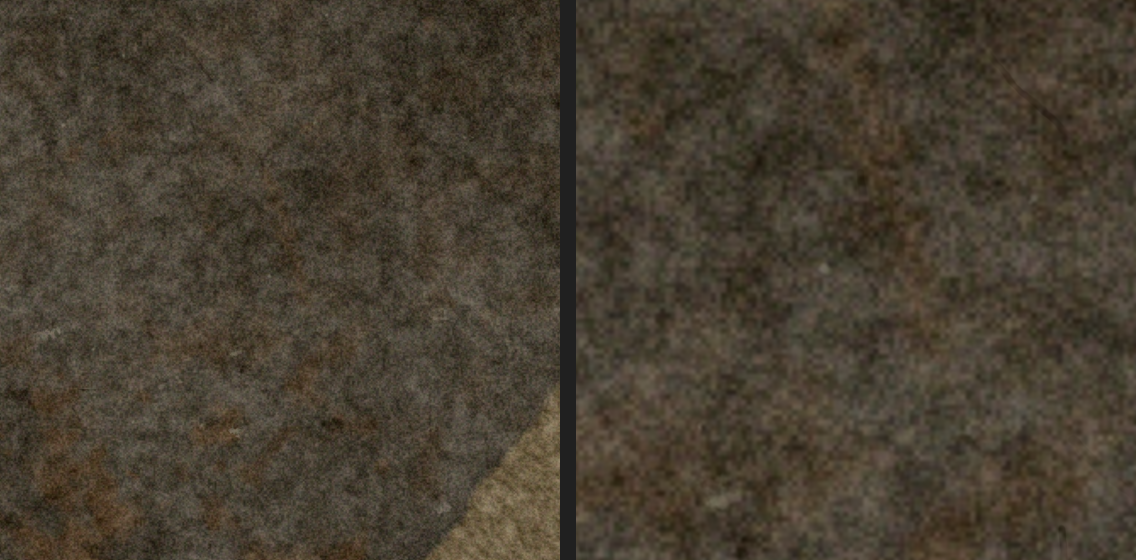
Left, the full canvas; right, a detail of the centre.
This texture is drawn by a WebGL 2 fragment shader. Its source:

```glsl
#version 300 es
precision highp float;
// Weathered dark stone: fine grain, rust stains, pits, scratches and a pale worn corner.

uniform vec2 u_resolution;
out vec4 outColor;

const vec3 STONE = vec3(0.277, 0.250, 0.202);
const vec3 PALE_STONE = vec3(0.430, 0.372, 0.270);
const vec3 RUST = vec3(0.350, 0.225, 0.110);
const vec3 PIT = vec3(0.120, 0.085, 0.040);
const vec3 CHALK = vec3(0.520, 0.490, 0.430);
const float GRAIN = 0.105;
const float MOTTLE = 0.20;
const float CLOUDS = 0.13;
const float TINT_GRAIN = 0.035;
const int SCRATCHES = 34;
const vec2 CORNER_FOOT = vec2(0.765, 0.0);
const vec2 CORNER_NORMAL = vec2(0.814, -0.581);

vec3 hash(vec2 cell, float seed) {
    uvec3 v = uvec3(ivec3(vec3(cell, seed)) + 4096);
    v = v * 1664525u + 1013904223u;
    v.x += v.y * v.z; v.y += v.z * v.x; v.z += v.x * v.y;
    v ^= v >> 16u;
    v.x += v.y * v.z; v.y += v.z * v.x; v.z += v.x * v.y;
    return vec3(v >> 8u) / 16777216.0;
}

vec3 noise3(vec2 p, float seed) {
    vec2 i = floor(p), f = fract(p);
    f = f * f * (3.0 - 2.0 * f);
    vec3 low = mix(hash(i, seed), hash(i + vec2(1, 0), seed), f.x);
    vec3 high = mix(hash(i + vec2(0, 1), seed), hash(i + vec2(1, 1), seed), f.x);
    return mix(low, high, f.y);
}

float fbm(vec2 p, float seed) {
    float sum = 0.0, weight = 0.533;
    for (int i = 0; i < 4; i++) {
        sum += weight * noise3(p, seed + float(i)).x;
        p = mat2(1.6, 1.2, -1.2, 1.6) * p;
        weight *= 0.5;
    }
    return sum;
}

float segmentDistance(vec2 p, vec2 a, vec2 b) {
    vec2 ab = b - a;
    return length(p - a - ab * clamp(dot(p - a, ab) / dot(ab, ab), 0.0, 1.0));
}

// Coverage of randomly placed blobs; radius and edge are in canvas units.
float scatter(vec2 p, float cells, float density, vec2 radius, vec2 stretch, float edge, float seed) {
    vec2 home = floor(p * cells);
    float cover = 0.0;
    for (int y = -1; y <= 1; y++)
    for (int x = -1; x <= 1; x++) {
        vec2 cell = home + vec2(x, y);
        vec3 place = hash(cell, seed), look = hash(cell, seed + 1.0);
        float r = mix(radius.x, radius.y, look.x * look.x);
        float d = length((p - (cell + place.xy) / cells) / stretch) - r;
        float present = step(place.z, density) * mix(0.4, 1.0, look.y);
        cover = max(cover, present * (1.0 - smoothstep(-edge, edge, d)));
    }
    return cover;
}

// Broken hairlines, mostly steep and falling to the right.
float scratches(vec2 p, float pixel) {
    float cover = 0.0;
    for (int i = 0; i < SCRATCHES; i++) {
        vec3 place = hash(vec2(i, 7), 50.0), look = hash(vec2(i, 9), 51.0);
        float angle = mix(-1.65, -0.75, look.x);
        vec2 a = place.xy * vec2(1.0, 0.85) + vec2(0.0, 0.2);
        vec2 b = a + vec2(cos(angle), sin(angle)) * mix(0.03, 0.15, look.y);
        float width = mix(0.0008, 0.0028, look.z);
        float line = 1.0 - smoothstep(width - pixel, width + 1.5 * pixel, segmentDistance(p, a, b));
        cover = max(cover, line * mix(0.3, 1.0, place.z));
    }
    return cover * smoothstep(0.32, 0.62, fbm(p * 30.0, 55.0));
}

void main() {
    vec2 p = gl_FragCoord.xy / u_resolution.y;
    float pixel = 1.0 / u_resolution.y;
    vec2 wobble = vec2(fbm(p * 55.0, 10.0), fbm(p * 55.0, 20.0)) - 0.5;
    vec2 q = p + wobble * 0.035;

    // Broad tone, darker toward the upper right
    float mottle = fbm(p * 45.0, 30.0) - 0.5;
    vec3 color = STONE + MOTTLE * mottle + CLOUDS * (fbm(p * 5.0, 35.0) - 0.5);
    color -= 0.035 * smoothstep(0.55, 1.0, p.x) * smoothstep(0.45, 0.95, p.y);

    // Rust, gathered in the lower part and along one streak
    float lower = (1.0 - smoothstep(0.22, 0.48, p.y)) * (1.0 - smoothstep(0.58, 0.82, p.x));
    float stain = smoothstep(0.48, 0.75, fbm(p * 13.0, 40.0)) * mix(0.22, 0.75, lower);
    float streak = 1.0 - smoothstep(0.0, 0.026, segmentDistance(q, vec2(0.48, 0.69), vec2(0.55, 0.46)));
    float spots = scatter(q, 17.0, mix(0.07, 0.40, lower), vec2(0.005, 0.018), vec2(1.0), 0.007, 60.0);
    float rust = max(max(stain, 0.45 * streak), 0.55 * spots);
    color = mix(color, RUST + MOTTLE * mottle, rust * 0.65);

    // Pits and scratches
    float pits = scatter(q, 13.0, mix(0.08, 0.32, lower), vec2(0.005, 0.017), vec2(1.6, 0.8), 0.007, 70.0);
    color = mix(color, PIT, 0.75 * pits);
    color = mix(color, PIT, 0.38 * scratches(p + wobble * 0.006, pixel));

    // Pale scuff, chalky clusters and bright flecks
    float scuff = 1.0 - smoothstep(0.001, 0.011, segmentDistance(q, vec2(0.81, 0.48), vec2(0.95, 0.36)));
    float chalk = scatter(q, 9.0, 0.12, vec2(0.010, 0.022), vec2(1.0), 0.008, 80.0);
    chalk *= smoothstep(0.46, 0.68, fbm(p * 65.0, 85.0));
    float flecks = scatter(p + wobble * 0.008, 30.0, 0.10, vec2(0.001, 0.0045), vec2(1.0), 0.0015 + 0.5 * pixel, 90.0);
    color = mix(color, CHALK, max(max(0.28 * scuff, 0.7 * chalk), 0.6 * flecks));

    // Worn corner with a soft shadow along its edge
    float corner = dot(p - CORNER_FOOT, CORNER_NORMAL) + 0.05 * (fbm(p * 9.0, 100.0) - 0.5) + 0.012 * wobble.x;
    color *= 1.0 - 0.22 * exp(-abs(corner) * 38.0) * (1.0 - smoothstep(0.08, 0.24, p.y));
    float fibres = fbm(mat2(0.8, 0.6, -0.6, 0.8) * p * vec2(45.0, 100.0), 105.0) - 0.5;
    vec3 pale = PALE_STONE + 0.22 * mottle + 0.20 * fibres;
    color = mix(color, pale, smoothstep(-0.008, 0.014, corner));

    // Fine grain, slightly uneven in hue
    vec3 fine = noise3(p * 330.0, 110.0) - 0.5;
    vec3 coarse = noise3(p * 190.0, 115.0) - 0.5;
    color += GRAIN * (fine.x + coarse.x) + TINT_GRAIN * (coarse - coarse.x);
    outColor = vec4(clamp(color, 0.0, 1.0), 1.0);
}
```
